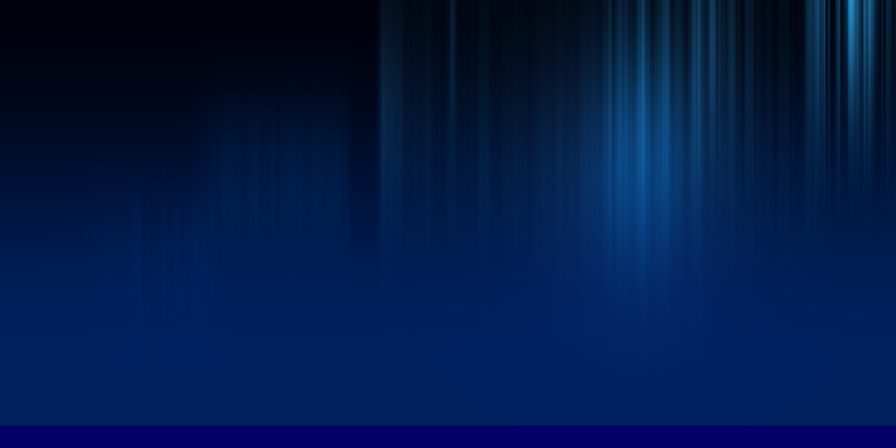
A Shadertoy shader for this background:

```glsl
// Deep blue aurora curtains: a vertical night gradient, soft light pools,
// and fine vertical streaks cut from one-dimensional gradient noise,
// all standing above a flat indigo strip along the lower edge.

float hash(float n) {
    return fract(sin(n * 127.1) * 43758.5) * 2.0 - 1.0;
}

// 1D gradient noise, roughly -0.5 to 0.5
float gradientNoise(float x) {
    float cell = floor(x), f = x - cell;
    float blend = f * f * f * (f * (f * 6.0 - 15.0) + 10.0);
    return 2.0 * mix(hash(cell) * f, hash(cell + 1.0) * (f - 1.0), blend);
}

// Layered noise across x; a slow drift in y keeps the streaks nearly vertical
float streaks(float x) {
    float sum = 0.0, weight = 0.6, frequency = 38.0;
    for (int i = 0; i < 4; i++) {
        sum += weight * gradientNoise(x * frequency + float(i) * 17.3);
        frequency *= 2.1;
        weight *= 0.75;
    }
    return sum;
}

float glow(vec2 p, vec2 center, vec2 radius) {
    vec2 d = (p - center) / radius;
    return exp(-dot(d, d));
}

// Soft-sided interval
float band(float x, float left, float right, float softLeft, float softRight) {
    return smoothstep(left - softLeft, left + softLeft, x)
         * (1.0 - smoothstep(right - softRight, right + softRight, x));
}

void mainImage(out vec4 fragColor, in vec2 fragCoord) {
    vec2 uv = fragCoord / iResolution.xy;
    float x = uv.x, y = uv.y;
    float ray = streaks(x);

    // Night gradient, brighter toward the ground
    vec3 color = mix(vec3(0.0, 0.128, 0.37), vec3(0.0, 0.004, 0.045),
                     smoothstep(0.2, 1.0, y));

    // Left curtains: a low faint one and a taller one with a dark gap after it
    float lowCurtain = band(x, 0.12, 0.24, 0.08, 0.03) * glow(uv, vec2(x, 0.46), vec2(1.0, 0.14));
    float tallCurtain = band(x, 0.235, 0.388, 0.025, 0.008) * glow(uv, vec2(x, 0.62), vec2(1.0, 0.17));
    color += vec3(0.0, 0.025, 0.045) * lowCurtain * (0.6 + 1.2 * ray);
    color += vec3(0.0, 0.042, 0.07) * tallCurtain * (1.0 + 0.8 * ray);

    // Wide veil over the right side, starting at a crisp edge
    float veil = smoothstep(0.418, 0.428, x) * smoothstep(0.32, 0.68, y);
    color += vec3(0.0, 0.034, 0.038) * veil * (1.0 + 0.8 * ray) * (1.0 - 0.45 * y);
    float edgeLight = smoothstep(0.418, 0.428, x) * exp(-max(x - 0.428, 0.0) * 24.0);
    color += vec3(0.03, 0.075, 0.11) * edgeLight * (1.0 + 0.7 * ray)
           * glow(uv, vec2(x, 0.78), vec2(1.0, 0.24));

    // Main light pool: broad halo and brighter core
    float halo = glow(uv, vec2(0.71, 0.67), vec2(0.13, 0.30));
    float core = glow(uv, vec2(0.715, 0.67), vec2(0.05, 0.25));
    color += vec3(0.04, 0.085, 0.13) * halo * (1.0 + 0.4 * ray);
    color += vec3(0.0, 0.12, 0.18) * core * (1.0 + 0.25 * ray);

    // Streaks rising from the pool to the upper edge
    float rising = band(x, 0.68, 0.86, 0.04, 0.05) * smoothstep(0.5, 0.95, y);
    color += vec3(0.025, 0.09, 0.12) * rising * max(0.5 + 1.8 * ray, 0.0);
    float thinRays = glow(uv, vec2(0.795, 0.95), vec2(0.005, 0.25))
                   + 0.5 * glow(uv, vec2(0.505, 0.95), vec2(0.003, 0.22));
    color += vec3(0.05, 0.17, 0.24) * thinRays;

    // Bright cluster falling from the upper right corner
    float fall = smoothstep(0.5, 1.05, y);
    float cluster = band(x, 0.905, 0.995, 0.015, 0.015) * fall;
    color += vec3(0.06, 0.20, 0.28) * cluster * max(0.55 + 2.2 * ray, 0.0);
    float beam = exp(-pow((x - 0.95) / 0.006, 2.0))
               + 0.5 * exp(-pow((x - 0.973) / 0.007, 2.0));
    color += vec3(0.09, 0.36, 0.50) * beam * fall * fall;

    // Flat indigo strip at the bottom
    float pixel = 1.0 / iResolution.y;
    color = mix(vec3(0.0, 0.0, 0.4), color, smoothstep(-pixel, pixel, y - 0.05));

    fragColor = vec4(clamp(color, 0.0, 1.0), 1.0);
}
```
